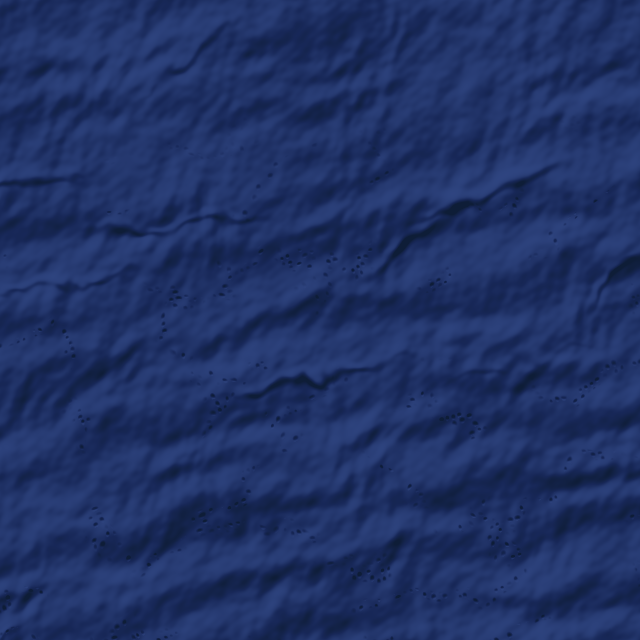
Reproduce this texture procedurally as a three.js fragment shader.

```glsl
varying vec2 vUv;

#define DEEP vec3(0.055, 0.112, 0.215)
#define MID vec3(0.092, 0.155, 0.345)
#define LIT vec3(0.172, 0.255, 0.483)
#define LIGHT_DIR vec2(-0.5, 0.866)
#define BASE_TONE 0.705
#define FOLD_GAIN 0.23
#define WRINKLE_GAIN 0.16
#define GRAIN_GAIN 0.09
#define CREASE_GAIN 0.75
#define PIT_GAIN 0.70
#define CREASE_CELLS 4.5
#define PIT_CELLS 88.0

float hash(vec2 p) {
  return fract(sin(dot(p, vec2(127.1, 311.7))) * 43758.5453);
}

vec2 hash2(vec2 p) {
  return vec2(hash(p), hash(p + 41.3));
}

// Gradient noise, roughly -0.7 to 0.7
float corner(vec2 cell, vec2 offset, vec2 f) {
  float a = 6.2832 * hash(cell + offset);
  return dot(vec2(cos(a), sin(a)), f - offset);
}

float noise(vec2 p) {
  vec2 i = floor(p), f = fract(p);
  vec2 u = f * f * f * (f * (f * 6.0 - 15.0) + 10.0);
  float low = mix(corner(i, vec2(0.0), f), corner(i, vec2(1.0, 0.0), f), u.x);
  float high = mix(corner(i, vec2(0.0, 1.0), f), corner(i, vec2(1.0), f), u.x);
  return mix(low, high, u.y);
}

// Coordinates along and across a direction
vec2 along(vec2 p, float angle) {
  float c = cos(angle), s = sin(angle);
  return vec2(c * p.x + s * p.y, c * p.y - s * p.x);
}

vec2 warp(vec2 p, float freq, float amount) {
  return p + amount * vec2(noise(p * freq), noise(p * freq + 17.0));
}

// Long shallow folds, steep wrinkles, upright ripples and fine grain
float height(vec2 p) {
  vec2 w = warp(p, 7.0, 0.04);
  float folds = noise(along(w, 0.2) * vec2(3.2, 18.0)) / 18.0;
  float wrinkles = noise(along(w, 0.85) * vec2(15.0, 32.0) + 5.0) / 32.0;
  float ripples = noise(along(w, 1.4) * vec2(14.0, 38.0) + 11.0) / 38.0;
  float grain = noise(along(p, 0.7) * vec2(55.0, 72.0)) / 72.0;
  return FOLD_GAIN * mix(1.35, 0.7, p.y) * folds
       + WRINKLE_GAIN * (wrinkles + 0.8 * ripples) + GRAIN_GAIN * grain;
}

float slopeLight(vec2 p) {
  const float reach = 0.003;
  return (height(p - LIGHT_DIR * reach) - height(p + LIGHT_DIR * reach)) / (2.0 * reach);
}

// Scattered strokes: a dark groove with a lit lip above
float creases(vec2 p) {
  vec2 w = warp(warp(p, 13.0, 0.03), 36.0, 0.009);
  vec2 home = floor(w * CREASE_CELLS);
  float tone = 0.0;
  for (int y = -1; y <= 1; y++) {
    for (int x = -1; x <= 1; x++) {
      vec2 cell = home + vec2(float(x), float(y));
      vec2 center = (cell + hash2(cell + 3.7)) / CREASE_CELLS;
      vec2 shape = hash2(cell + 8.1);
      vec2 q = along(w - center, mix(0.08, 0.85, shape.x));
      float halfLength = mix(0.19, 0.07, shape.x);
      float width = mix(0.0045, 0.0075, shape.y);
      float taper = 1.0 - smoothstep(0.3, 1.0, abs(q.x) / halfLength);
      float groove = exp(-pow(q.y / width, 2.0));
      float lip = exp(-pow((q.y - 2.2 * width) / (1.3 * width), 2.0));
      float strength = smoothstep(0.3, 0.9, hash(cell + 5.9));
      tone += strength * taper * (0.45 * lip - groove);
    }
  }
  return tone;
}

// Tiny uneven pits gathered in broken trails
float pits(vec2 p) {
  vec2 g = along(warp(p, 22.0, 0.012), 0.45) * PIT_CELLS;
  vec2 cell = floor(g);
  vec2 d = fract(g) - mix(vec2(0.38), vec2(0.62), hash2(cell));
  float size = mix(0.34, 0.5, hash(cell + 2.9));
  float hole = 1.0 - smoothstep(0.08, size, length(d));
  float rim = 1.0 - smoothstep(0.05, 0.32, length(d - vec2(-0.08, -0.28)));
  vec2 w = warp(p, 16.0, 0.04);
  float trail = 1.0 - smoothstep(0.03, 0.09, abs(noise(along(w, 0.3) * vec2(5.0, 9.0) + 3.0)));
  float patches = smoothstep(-0.08, 0.12, noise(p * 7.0 + 9.0));
  float region = 1.0 - smoothstep(0.62, 0.85, p.y);
  float depth = smoothstep(0.35, 0.75, hash(cell + 6.3));
  return depth * trail * patches * region * (0.4 * rim - hole);
}

void main() {
  float tone = BASE_TONE + slopeLight(vUv);
  tone += CREASE_GAIN * creases(vUv) + PIT_GAIN * pits(vUv);
  tone += 0.24 * noise(vUv * 3.0 + 2.0);

  // Soft shoulder keeps the lit slopes even while shadows stay deep
  float over = max(tone - 0.75, 0.0);
  tone = max(min(tone, 0.75) + 0.35 * (1.0 - exp(-over / 0.35)), 0.0);
  vec3 color = mix(DEEP, MID, min(tone * 2.0, 1.0));
  color = mix(color, LIT, max(tone * 2.0 - 1.0, 0.0));
  gl_FragColor = vec4(color, 1.0);
}
```
